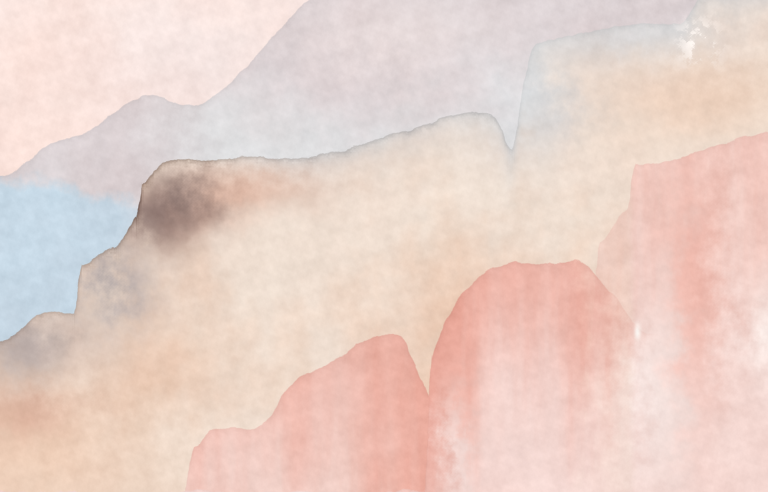
Give the GLSL for this background, as a WebGL 2 fragment shader.

```glsl
#version 300 es
precision highp float;
uniform vec2 u_resolution;
out vec4 fragColor;

const vec3 SKY_PINK = vec3(0.985, 0.885, 0.85);
const vec3 PALE = vec3(0.97, 0.91, 0.895);
const vec3 LILAC = vec3(0.87, 0.83, 0.835);
const vec3 MIST = vec3(0.88, 0.88, 0.885);
const vec3 BLUE = vec3(0.78, 0.845, 0.895);
const vec3 SAND = vec3(0.94, 0.87, 0.815);
const vec3 APRICOT = vec3(0.925, 0.785, 0.69);
const vec3 RUST = vec3(0.86, 0.69, 0.61);
const vec3 STONE = vec3(0.73, 0.68, 0.665);
const vec3 UMBER = vec3(0.54, 0.46, 0.44);
const vec3 CORAL = vec3(0.92, 0.665, 0.61);
const vec3 ROSE = vec3(0.95, 0.81, 0.775);
const vec3 BLUSH = vec3(0.96, 0.845, 0.82);
const vec3 GLINT = vec3(1.0, 0.97, 0.95);
const float EDGE_WOBBLE = 0.006, RIM_WIDTH = 0.006, GRAIN = 0.04;

// Layered warped sines, roughly -1 to 1
float wash(vec2 p) {
  float sum = 0.0, amp = 0.5;
  for (int i = 0; i < 6; i++) {
    p = mat2(0.8, 0.6, -0.6, 0.8) * p * 1.9 + 1.3;
    sum += amp * sin(p.x + 1.5 * sin(p.y));
    amp *= 0.6;
  }
  return sum;
}
float rise(float x, float from, float to, float height) { return height * smoothstep(from, to, x); }
// Soft elliptical mark: centre in xy, radius in zw
float spot(vec2 p, vec4 place) {
  vec2 q = (p - place.xy) / place.zw;
  return exp(-dot(q, q));
}
void blot(inout vec3 tone, vec3 pigment, float amount, vec2 p, vec4 place) {
  tone = mix(tone, pigment, amount * spot(p, place));
}
// Ridge heights along x
float mountainRidge(float x) {
  return 0.645 + rise(x, 0.0, 0.09, 0.07) + rise(x, 0.09, 0.19, 0.087)
    - rise(x, 0.2, 0.24, 0.015) + rise(x, 0.25, 0.43, 0.225);
}
float sandRidge(float x) {
  return 0.31 + rise(x, 0.0, 0.06, 0.055) + rise(x, 0.095, 0.108, 0.1)
    + rise(x, 0.108, 0.15, 0.035) + rise(x, 0.15, 0.18, 0.06)
    + rise(x, 0.177, 0.187, 0.075) + rise(x, 0.187, 0.22, 0.042) + rise(x, 0.36, 0.65, 0.095)
    - 0.08 * spot(vec2(x, 0), vec4(0.667, 0, 0.014, 1)) + rise(x, 0.66, 0.7, 0.14)
    + rise(x, 0.69, 0.82, 0.04) + rise(x, 0.885, 0.915, 0.06);
}
float lowRidge(float x) {
  return -0.02 + rise(x, 0.238, 0.252, 0.11) + rise(x, 0.25, 0.28, 0.035)
    + rise(x, 0.33, 0.4, 0.115) + rise(x, 0.39, 0.5, 0.08) - rise(x, 0.515, 0.575, 0.15);
}
float domeRidge(float x) {
  float t = clamp((0.68 - x) / 0.122, 0.0, 1.0);
  return rise(x, 0.552, 0.562, 0.2) + 0.265 * sqrt(1.0 - t * t) - rise(x, 0.75, 0.85, 0.14);
}
float rightRidge(float x) {
  return rise(x, 0.755, 0.782, 0.5) + rise(x, 0.775, 0.82, 0.08)
    + rise(x, 0.815, 0.828, 0.08) + rise(x, 0.828, 1.0, 0.07);
}
// Covers what lies under a ridge, with pigment gathered inside its edge
void lay(inout vec3 col, vec3 tone, float depth, float amount, float ink) {
  float slope = max(length(vec2(dFdx(depth), dFdy(depth))) * u_resolution.y, 0.5);
  float dist = depth / slope, soft = max(0.002, 0.8 / u_resolution.y);
  float rim = exp(-abs(dist) / RIM_WIDTH - abs(depth) / 0.04);
  col = mix(col, tone - ink * rim, amount * smoothstep(-soft, soft, dist));
}
void main() {
  vec2 uv = gl_FragCoord.xy / u_resolution;
  vec2 p = vec2(uv.x * u_resolution.x / u_resolution.y, uv.y);
  float cloud = wash(p * 2.2), patches = wash(p * 5.0 + 2.0);
  float fine = wash(p * 11.0), grit = wash(p * 34.0 + 4.0);
  float streak = wash(vec2(p.x * 5.0, p.y * 0.6)) + 0.5 * wash(vec2(p.x * 15.0, p.y * 1.5));
  vec2 edge = uv + EDGE_WOBBLE * vec2(0.3 * wash(p * 14.0 + 7.0), -fine - 0.4 * grit);
  vec2 soft = uv + 0.016 * vec2(fine, patches) + 0.01 * grit;
  // Sky and distant mountain
  vec3 col = mix(SKY_PINK, PALE, clamp(0.25 + 0.5 * cloud, 0.0, 0.7));
  blot(col, PALE, 0.9, soft, vec4(0.24, 0.87, 0.14, 0.16));
  vec3 tone = mix(MIST, LILAC, smoothstep(0.7, 0.9, soft.y + 0.09 * cloud));
  tone = mix(tone, LILAC - 0.01, smoothstep(0.3, 0.15, soft.x));
  tone = mix(tone, BLUE, smoothstep(0.645, 0.605, soft.y + 0.15 * uv.x) * smoothstep(0.3, 0.14, soft.x));
  blot(tone, PALE, 0.4, soft, vec4(0.52, 0.93, 0.12, 0.08));
  lay(col, tone, mountainRidge(edge.x) - edge.y, 1.0, 0.04);
  // Sand cliff with grey and umber pigment
  float depth = sandRidge(edge.x) - edge.y;
  tone = mix(SAND, APRICOT, clamp(0.08 + 0.35 * cloud + 0.25 * patches + 0.15 * streak, 0.0, 0.7));
  blot(tone, APRICOT, 0.75, soft, vec4(0.05, 0.06, 0.18, 0.2));
  blot(tone, APRICOT, 0.55, soft, vec4(0.92, 0.8, 0.12, 0.09));
  blot(tone, RUST, 0.75, soft, vec4(0.03, 0.17, 0.07, 0.05));
  tone = mix(tone, MIST - 0.04, 0.85 * exp(-max(depth, 0.0) / 0.04) * smoothstep(0.2, 0.4, uv.x));
  blot(tone, MIST - 0.03, 1.0, soft, vec4(0.69, 0.81, 0.06, 0.13));
  blot(tone, MIST - 0.03, 0.85, soft, vec4(0.83, 0.94, 0.12, 0.05));
  blot(tone, STONE, 0.8 + 0.4 * grit, soft, vec4(0.15, 0.43, 0.065, 0.1));
  blot(tone, STONE, 0.95, soft, vec4(0.03, 0.3, 0.08, 0.07));
  blot(tone, RUST, 0.75, soft, vec4(0.31, 0.61, 0.1, 0.05));
  blot(tone, mix(RUST, UMBER, 0.6), 0.85, soft, vec4(0.25, 0.575, 0.05, 0.05));
  blot(tone, UMBER, 0.9, soft, vec4(0.21, 0.58, 0.045, 0.07));
  float ink = 0.04 + rise(uv.x, 0.7, 0.62, 0.08) + 0.15 * spot(uv, vec4(0.2, 0.62, 0.12, 0.2));
  lay(col, tone, depth, 1.0, ink);
  // Coral washes, back to front
  vec3 coral = mix(ROSE, CORAL, clamp(0.5 + 0.5 * streak + 0.3 * cloud, 0.0, 1.0));
  tone = mix(BLUSH, coral, smoothstep(0.05, 0.6, uv.y + 0.15 * streak));
  blot(tone, CORAL, 0.65, soft, vec4(0.91, 0.42, 0.03, 0.25));
  blot(tone, PALE, 0.75, soft, vec4(0.85, 0.2, 0.04, 0.22));
  lay(col, tone, rightRidge(edge.x) - edge.y, mix(0.5, 0.92, smoothstep(0.815, 0.83, edge.x)), 0.03);
  tone = mix(coral, CORAL, 0.5 * smoothstep(0.0, 0.3, uv.y));
  lay(col, tone, lowRidge(edge.x) - edge.y, 0.9 * smoothstep(0.64, 0.57, soft.x), 0.04);
  tone = mix(BLUSH, mix(coral, CORAL, 0.5), smoothstep(-0.05, 0.4, uv.y + 0.15 * streak));
  blot(tone, PALE, 0.7, soft, vec4(0.59, 0.08, 0.02, 0.13));
  lay(col, tone, domeRidge(edge.x) - edge.y, 0.95 * smoothstep(0.86, 0.74, soft.x), 0.04);
  // Bare paper glints and grain
  float light = spot(uv, vec4(0.83, 0.325, 0.004, 0.017)) + 0.6 * spot(soft, vec4(1.0, 0.32, 0.03, 0.09));
  light += smoothstep(0.1, 0.6, grit + 0.3 * fine) * spot(uv, vec4(0.91, 0.915, 0.025, 0.04));
  col = mix(col, GLINT, min(light, 1.0)) - vec3(0.006, 0.014, 0.016) * patches;
  col += GRAIN * (0.4 * grit + 0.3 * fine + 0.3 * wash(p * 80.0));
  fragColor = vec4(clamp(col, 0.0, 1.0), 1.0);
}
```
